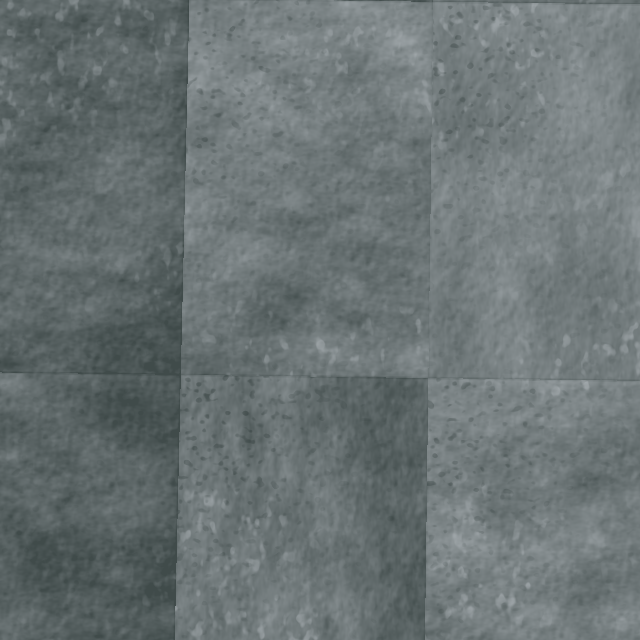
This texture is drawn by a WebGL 1 fragment shader. Its source:

```glsl
precision highp float;
// Weathered grey concrete wall tiles with cloudy stains, flecks and thin joints.
uniform vec2 u_resolution;

vec3 hash3(vec2 p) {
  vec3 k = vec3(dot(p, vec2(127.1, 311.7)), dot(p, vec2(269.5, 183.3)), dot(p, vec2(419.2, 371.9)));
  return fract(sin(k) * 43758.5);
}

// Cellular noise: one soft spot per cell with a random signed strength.
float spots(vec2 p) {
  vec2 cell = floor(p), f = fract(p);
  float sum = 0.0;
  for (int j = -1; j <= 1; j++) {
    for (int i = -1; i <= 1; i++) {
      vec2 o = vec2(float(i), float(j));
      vec3 h = hash3(cell + o);
      vec2 d = o + h.xy - f;
      float w = max(0.0, 1.0 - dot(d, d));
      sum += (2.0 * h.z - 1.0) * w * w;
    }
  }
  return sum;
}

// Layered spots, from broad stains down to fine mottling.
float clouds(vec2 p) {
  float sum = 0.0, amp = 0.36;
  for (int i = 0; i < 6; i++) {
    sum += amp * spots(p);
    p = mat2(2.08, 0.15, -0.15, 2.08) * p + 7.3;
    amp *= 0.8;
  }
  return sum;
}

void main() {
  vec2 uv = gl_FragCoord.xy / u_resolution;

  // Slightly skewed tile grid: id names the tile, f is the place inside it.
  vec2 size = vec2(0.391 - 0.010 * uv.y, 0.588);
  vec2 grid = (uv - vec2(0.273 + 0.023 * uv.y, 0.418 - 0.013 * uv.x)) / size;
  vec2 id = floor(grid), f = fract(grid);
  float lit = step(0.0, id.x);
  float upright = lit * mod(id.x + id.y, 2.0);
  vec2 seed = id * vec2(17.0, 29.0) + 5.0;

  // Tile tone: dark left column, brighter upper row, fading right and down.
  float tone = mix(0.14, 0.55 + 0.12 * id.x, lit) - abs(id.y) * mix(0.03, 0.18, lit);
  tone += 0.24 * (0.5 - f.x) * (1.0 - 0.7 * max(id.x, 0.0));
  tone += 0.16 * (f.y - 0.5);

  // Stains run sideways or downwards depending on the tile.
  vec2 stretch = mix(vec2(0.75, 1.3), vec2(1.4, 0.65), upright);
  float contrast = 0.64 - 0.18 * max(id.x, 0.0) * (1.0 + id.y);
  tone += contrast * clouds(uv * stretch * 5.0 + seed);

  // Pale ragged flecks gathered in worn patches.
  float worn = smoothstep(-0.15, 0.6, spots(uv * vec2(4.0, 8.0) + seed + 3.1));
  vec2 q = uv * vec2(75.0, 52.0) + seed;
  float fleck = spots(q) + 0.6 * spots(q * 2.1);
  tone += (0.12 + 0.32 * worn) * smoothstep(0.3, 1.1, fleck);

  // Tiny dark pits, densest toward the upper left of the bright tiles.
  float pitted = lit * smoothstep(0.9, 0.1, length(f - vec2(0.0, 1.0)));
  float pit = spots(uv * vec2(125.0, 155.0) - seed);
  tone -= (0.10 + 0.28 * pitted) * smoothstep(0.3, 1.0, pit);

  // Fine raised grain lit from the upper left.
  vec2 g = uv * vec2(130.0, 100.0);
  tone += 0.13 * (spots(g) - spots(g + vec2(-0.35, 0.35)));

  // Joints: thin dark line, shade before it, pale rim after it.
  vec2 low = f * size, high = (1.0 - f) * size;
  vec2 edge = min(low, high);
  float blur = max(0.003, 1.0 / u_resolution.y);
  vec2 line = 1.0 - smoothstep(vec2(0.0004), vec2(0.0004 + blur), edge);
  tone -= line.x * mix(0.14, 0.08, lit) + line.y * 0.22;
  tone -= 0.13 * exp(-high.x / 0.018) * (1.0 - 0.5 * lit) + 0.06 * exp(-low.y / 0.025);
  tone += lit * (1.0 - 0.6 * id.x * (1.0 + id.y)) * 0.09 * exp(-low.x / 0.012);
  tone += 0.09 * exp(-high.y / 0.010);

  tone = clamp(tone, -0.3, 1.4);
  vec3 concrete = vec3(0.32, 0.36, 0.36) + tone * vec3(0.23, 0.22, 0.23);
  gl_FragColor = vec4(concrete, 1.0);
}
```
